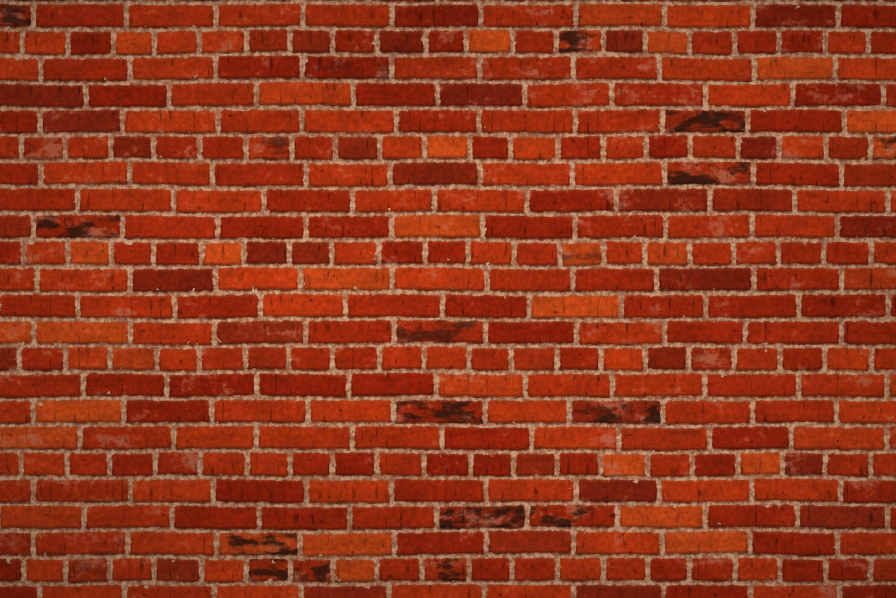
Write a Shadertoy shader that draws this texture.

```glsl
float hash(vec2 p) {
    vec3 q = fract(p.xyx * vec3(0.1031, 0.1030, 0.0973));
    q += dot(q, q.yzx + 33.33);
    return fract((q.x + q.y) * q.z);
}

vec2 gradient(vec2 cell) {
    float angle = 6.2832 * hash(cell + 71.0);
    return vec2(cos(angle), sin(angle));
}

// Gradient noise, roughly -0.7 to 0.7
float noise(vec2 p) {
    vec2 i = floor(p), f = fract(p), u = f * f * f * (f * (f * 6.0 - 15.0) + 10.0);
    vec2 e = vec2(0, 1);
    return mix(mix(dot(gradient(i), f), dot(gradient(i + e.yx), f - e.yx), u.x),
               mix(dot(gradient(i + e), f - e), dot(gradient(i + 1.0), f - 1.0), u.x), u.y);
}

float fbm(vec2 p) {
    float sum = 0.0, amp = 1.0;
    for (int k = 0; k < 4; k++) {
        sum += amp * noise(p);
        p = p * 2.03 + 17.3;
        amp *= 0.55;
    }
    return sum;
}

// Position of the n-th vertical joint in a course, in brick lengths
float jointAt(float n, float row) {
    return n + 0.11 * (hash(vec2(n + 40.0, row + 9.0)) - 0.5);
}

float roundedBox(vec2 p, vec2 halfSize, float radius) {
    vec2 d = abs(p) - halfSize + radius;
    return length(max(d, 0.0)) + min(max(d.x, d.y), 0.0) - radius;
}

void mainImage(out vec4 fragColor, in vec2 fragCoord) {
    vec2 uv = fragCoord / iResolution.xy;
    float pixel = 22.65 / iResolution.y;

    // One unit is one course; y runs down the wall
    vec2 wall = vec2(fragCoord.x, iResolution.y - fragCoord.y) * pixel - vec2(0.0, 0.09);
    vec2 p = wall + vec2(0.0, 0.09 * noise(wall * 0.22));
    float row = floor(p.y);

    // Every fourth course is headers, the others are staggered stretchers
    bool header = mod(row, 4.0) == 1.0;
    float flip = floor((row - 1.0) / 4.0) == 3.0 ? 1.0 : 0.0;
    float brickLength = header ? 1.69 : 3.375;
    float x = p.x / brickLength - (header ? 0.49 : 0.42 + 0.5 * mod(row + flip, 2.0));

    // Find the brick between two uneven joints
    float column = floor(x + 0.5);
    if (x < jointAt(column, row)) column -= 1.0;
    float left = jointAt(column, row), right = jointAt(column + 1.0, row);
    vec2 id = vec2(column + 30.0, row + 5.0 + (header ? 50.0 : 0.0));
    float shade = hash(id), kind = hash(id + 13.7), wear = hash(id + 31.1);

    vec2 local = vec2((x - 0.5 * (left + right)) * brickLength, fract(p.y) - 0.5);
    local.y += 0.04 * (hash(id + 5.5) - 0.5) + 0.02 * (wear - 0.5) * local.x;
    vec2 halfSize = vec2(0.5 * (right - left) * brickLength - 0.1, 0.415);
    float edge = roundedBox(local, halfSize, 0.09);

    // Ragged edges and chipped corners
    float grain = fbm(wall * 5.0);
    float patches = fbm(wall * vec2(0.75, 1.3) + 8.0);
    edge += 0.035 * noise(wall * 3.1) + 0.03 * grain;
    edge += 0.22 * smoothstep(0.45, 0.95, fbm(wall * 1.6 + 40.0));

    // Fired clay
    vec3 clay = mix(vec3(0.52, 0.115, 0.04), vec3(0.68, 0.205, 0.065), shade);
    clay = mix(clay, vec3(0.77, 0.31, 0.10), 0.65 * smoothstep(0.84, 0.96, kind));
    clay = mix(clay, vec3(0.43, 0.12, 0.06), 0.65 * smoothstep(0.16, 0.06, kind));
    clay *= 1.0 + 0.17 * grain + 0.14 * patches;

    // Pale bloom, vertical scratches and soot
    float bloom = smoothstep(0.15, 0.75, patches + 0.35 * grain + 0.7 * wear - 0.55);
    clay = mix(clay, vec3(0.66, 0.40, 0.31), 0.7 * bloom);
    float scratch = smoothstep(0.3, 0.65, noise(wall * vec2(5.5, 1.1) + 3.0) + 0.25 * grain);
    clay *= 1.0 - 0.38 * scratch;
    float soot = smoothstep(0.0, 0.5, fbm(wall * vec2(0.9, 1.7) + 60.0) + 0.15);
    clay = mix(clay, vec3(0.17, 0.09, 0.06), 0.85 * soot * smoothstep(0.91, 0.96, wear));
    float pits = smoothstep(0.38, 0.6, noise(wall * 4.3 + 90.0));
    clay = mix(clay, vec3(0.22, 0.07, 0.04), 0.5 * pits);

    // Worn rim, lit on top and darker underneath
    float rim = smoothstep(-0.13, 0.0, edge);
    clay *= 1.0 - 0.28 * rim * smoothstep(-0.2, 0.4, local.y);
    clay = mix(clay, vec3(0.68, 0.32, 0.18), 0.3 * rim * smoothstep(0.1, -0.4, local.y));

    // Sandy mortar, shadowed beneath each brick
    vec3 mortar = mix(vec3(0.58, 0.37, 0.26), vec3(0.76, 0.60, 0.47),
                      smoothstep(-0.6, 0.6, grain + 0.5 * noise(wall * 1.7 + 20.0)));
    float below = smoothstep(0.3, 0.42, local.y) * smoothstep(0.11, 0.0, edge);
    float gaps = smoothstep(-0.3, 0.4, noise(wall * vec2(0.9, 2.0) + 33.0));
    mortar = mix(mortar, vec3(0.24, 0.10, 0.06), below * mix(0.3, 0.85, gaps));

    float soft = max(0.75 * pixel, 0.035);
    vec3 color = mix(clay, mortar, smoothstep(-soft, soft, edge));

    // Uneven light, fading toward the corners
    vec2 fromCentre = uv - vec2(0.52, 0.55);
    color *= 1.05 - 0.5 * dot(fromCentre, fromCentre) + 0.07 * noise(uv * 3.0);
    fragColor = vec4(clamp(color, 0.0, 1.0), 1.0);
}
```
